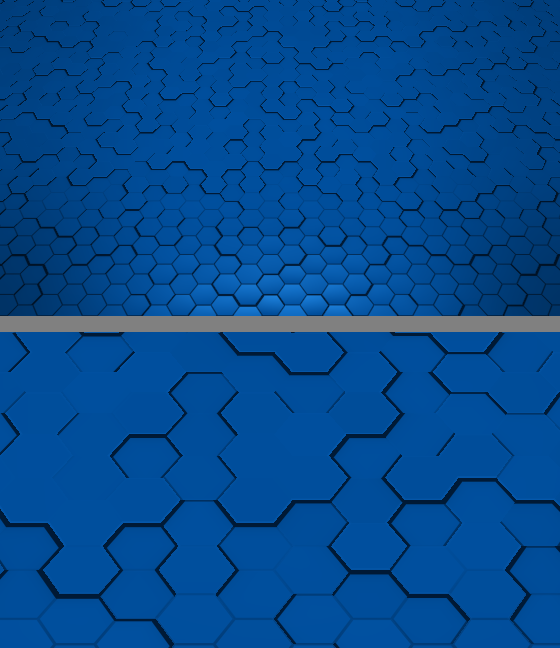
Top: the whole. Bottom: its middle third, enlarged.
This background is drawn by a Shadertoy shader. Its source:

```glsl
// A floor of blue hexagonal tiles receding in mild perspective.
// Each tile has a hashed height; taller neighbours leave dark walls, lower ones
// a faint lit rim, and a soft light glows over the bottom centre.

const float HORIZON = 2.8519;       // vanishing height, in canvas heights
const float COLUMN_SCALE = 0.025;   // column width per unit of depth
const float ROW_SCALE = 117.13;     // row count scale
const float ROW_PITCH = 1.1547;     // row pitch where column pitch is 1
const vec2 GRID_ORIGIN = vec2(-0.44, 0.67);

const float GAP_WIDTH = 0.028;      // line widths, in column pitches
const float WALL_WIDTH = 0.085;
const float RIM_WIDTH = 0.035;

const vec3 BASE = vec3(0.0, 0.305, 0.61);
const vec3 WALL = vec3(0.0, 0.085, 0.18);
const vec3 RIM = vec3(0.04, 0.38, 0.72);
const vec3 GLOW = vec3(0.10, 0.18, 0.23);

float hash(vec2 p) {
    vec3 q = fract(vec3(p.xyx) * 0.1031);
    q += dot(q, q.yzx + 33.33);
    return fract((q.x + q.y) * q.z);
}

// Offset of p from the nearest hexagon centre
vec2 hexOffset(vec2 p) {
    vec2 pitch = vec2(2.0, ROW_PITCH);
    vec2 a = p - pitch * floor(p / pitch + 0.5);
    vec2 b = p - pitch * (floor(p / pitch) + 0.5);
    return dot(a, a) < dot(b, b) ? a : b;
}

// Whole-number label of the tile with this centre
vec2 tileId(vec2 centre) {
    return floor(centre / vec2(1.0, 0.5 * ROW_PITCH) + 0.5);
}

float tileHeight(vec2 id) {
    return hash(id + 71.0);
}

// Smooth line that reaches width inward from an edge
float edgeLine(float dist, float width, float pixel) {
    float cover = 1.0 - smoothstep(width - pixel, width + pixel, dist);
    return cover * min(1.0, 1.5 * width / pixel);
}

void mainImage(out vec4 fragColor, in vec2 fragCoord) {
    vec2 uv = fragCoord / iResolution.y;
    uv.x -= 0.5 * iResolution.x / iResolution.y;

    // Project the canvas onto the tiled plane
    float depth = HORIZON - uv.y;
    float columnWidth = COLUMN_SCALE * depth;
    vec2 plane = vec2(uv.x / columnWidth, ROW_PITCH * ROW_SCALE / depth);
    float pixel = 0.75 / (iResolution.y * columnWidth);

    vec2 p = plane - GRID_ORIGIN;
    vec2 local = hexOffset(p);
    vec2 centre = p - local;
    vec2 id = tileId(centre);
    float height = tileHeight(id);

    // Compare the tile with its six neighbours
    float gapShow = smoothstep(0.48, 0.18, uv.y);
    float wall = 0.0, rim = 0.0, shadow = 0.0;
    for (int i = 0; i < 6; i++) {
        float angle = radians(30.0 + 60.0 * float(i));
        vec2 dir = vec2(cos(angle), sin(angle));
        float rise = tileHeight(tileId(centre + dir * ROW_PITCH)) - height;
        float dist = 0.5 * ROW_PITCH - dot(local, dir);

        // Walls turned to the viewer and away from the middle are seen best
        float facing = clamp(0.55 + 0.55 * dir.y - 0.5 * dir.x * uv.x, 0.0, 1.0);
        float step01 = smoothstep(0.04, 0.75, rise) * facing;
        float width = WALL_WIDTH * (0.35 + 0.95 * step01);
        float strength = smoothstep(0.02, 0.22, step01);
        wall = max(wall, strength * edgeLine(dist, width, pixel));
        wall = max(wall, 0.75 * gapShow * edgeLine(dist, GAP_WIDTH, pixel));

        shadow = max(shadow, step01 * exp(-9.0 * dist));
        float lit = smoothstep(0.0, 0.6, -rise) * (0.6 - 0.4 * dir.y);
        rim = max(rim, lit * edgeLine(dist, RIM_WIDTH, pixel));
    }

    // Broad light: darker sides and lower corners
    float side = smoothstep(0.22, 0.95, abs(uv.x));
    float corner = smoothstep(0.35, 0.9, abs(uv.x)) * smoothstep(0.6, 0.0, uv.y);
    float light = 1.0 - 0.17 * side - 0.18 * corner - 0.05 * smoothstep(0.6, 1.0, uv.y);
    light *= 0.985 + 0.03 * hash(id + 13.0);

    // Glow, with a slightly different slope on every tile
    vec2 g = uv / vec2(0.36, 0.20);
    float glow = exp(-dot(g, g));
    float tilt = local.y * (0.5 + 0.9 * hash(id + 29.0)) + 0.3 * local.x * (hash(id + 5.0) - 0.5);
    glow *= clamp(0.6 + tilt, 0.0, 1.3);

    vec3 color = BASE * light * (1.0 - 0.18 * shadow) + GLOW * glow;
    color = mix(color, RIM * light + GLOW * glow, 0.5 * rim);
    color = mix(color, WALL * light, 0.92 * wall);
    fragColor = vec4(color, 1.0);
}
```
